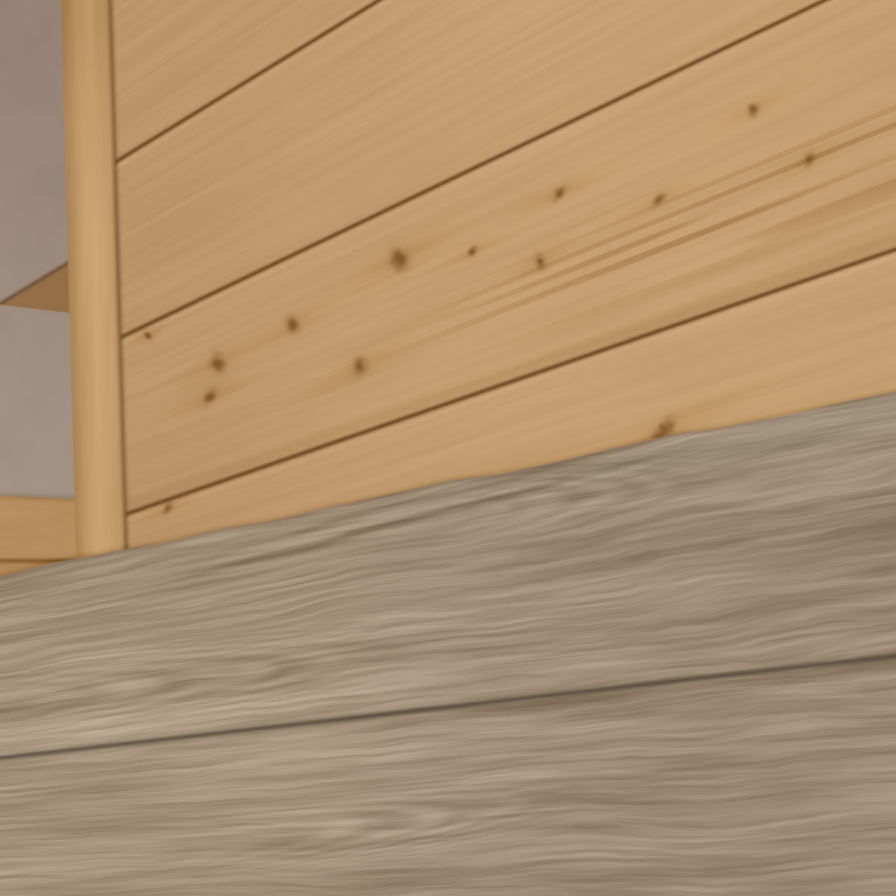
This texture is drawn by a WebGL 2 fragment shader. Its source:

```glsl
#version 300 es
precision highp float;
uniform vec2 u_resolution;
out vec4 fragColor;

float hash(vec2 p) {
  vec3 q = fract(p.xyx * vec3(0.1031, 0.103, 0.0973));
  q += dot(q, q.yzx + 33.33);
  return fract((q.x + q.y) * q.z);
}

float noise(vec2 p) {
  vec2 i = floor(p), f = fract(p);
  f = f * f * (3.0 - 2.0 * f);
  return mix(mix(hash(i), hash(i + vec2(1, 0)), f.x),
             mix(hash(i + vec2(0, 1)), hash(i + vec2(1, 1)), f.x), f.y);
}

float fbm(vec2 p) {
  float sum = 0.0, amp = 0.5;
  for (int i = 0; i < 4; i++) {
    sum += amp * noise(p);
    p = p * 2.03 + 17.0;
    amp *= 0.5;
  }
  return sum;
}

// Soft mask: 1 where d is positive
float inside(float d) { return smoothstep(-0.0018, 0.0018, d); }

// Soft line of half width w around d = 0
float line(float d, float w) { return exp(-d * d / (w * w)); }

// Nested arches of growth rings, pointing right
float arches(vec2 p, vec2 tip, vec2 size, float wobble) {
  vec2 q = p - tip;
  q.y -= 0.14 * q.x;
  float ring = q.x / size.x + 2.2 * q.y * q.y / (size.y * size.y) + wobble;
  float fade = exp(-dot(q / size, q / size) * 1.3);
  return sin(ring * 13.0) * fade;
}

vec3 pineWall(vec2 p) {
  // Boards fan out: seams lie at whole values of board
  float x = p.x - 0.14, spacing = 0.2 + 0.135 * x;
  float board = (0.826 + 0.614 * x - p.y) / spacing;
  float seam = (board - round(board)) * spacing;
  float grain = fbm(vec2(p.x * 5.0, board * 38.0));
  vec3 col = mix(vec3(0.735, 0.585, 0.41), vec3(0.775, 0.625, 0.445), smoothstep(0.1, 0.6, p.x));
  col += 0.055 * (grain - 0.47) + 0.025 * (fbm(p * 6.0) - 0.47);

  // Long dark grain toward the right of the third board
  float streak = smoothstep(0.55, 0.8, noise(vec2(p.x * 3.0, board * 34.0)));
  float zone = line(board - 1.64, 0.17) * smoothstep(0.3, 0.85, p.x);
  col -= vec3(0.10, 0.11, 0.11) * streak * zone;

  // Knots: centre and radius
  vec3 knots[14] = vec3[14](
    vec3(0.243, 0.594, 0.008), vec3(0.234, 0.557, 0.007), vec3(0.327, 0.637, 0.007),
    vec3(0.446, 0.711, 0.010), vec3(0.527, 0.719, 0.005), vec3(0.625, 0.785, 0.006),
    vec3(0.735, 0.777, 0.006), vec3(0.603, 0.708, 0.006), vec3(0.401, 0.590, 0.008),
    vec3(0.841, 0.878, 0.006), vec3(0.903, 0.822, 0.006), vec3(0.741, 0.520, 0.010),
    vec3(0.165, 0.626, 0.004), vec3(0.187, 0.433, 0.005));
  for (int i = 0; i < 14; i++) {
    vec2 q = p - knots[i].xy;
    float r = knots[i].z, lean = hash(vec2(i, 7)) - 0.4;
    q.x -= q.y * lean;
    q.y *= 0.75;
    float d = length(q) / r + 0.5 * (noise(p * 160.0) - 0.5);
    col = mix(col, vec3(0.46, 0.31, 0.15), 0.72 * exp(-d * d * 1.3));
    vec2 tail = vec2(q.x, q.y - 0.38 * q.x) / vec2(r * 5.0, r * 1.2);
    col -= vec3(0.03, 0.04, 0.05) * exp(-dot(tail, tail));
  }

  // Grooves with a softly shaded tongue above
  col -= vec3(0.045, 0.045, 0.05) * line(seam + 0.010, 0.008) * smoothstep(0.5, 2.0, board);
  col = mix(col, vec3(0.40, 0.26, 0.12), 0.85 * line(seam, 0.0030));
  return col + 0.025 * line(seam - 0.007, 0.004);
}

vec3 greyPlanks(vec2 p) {
  float spacing = 0.204 + 0.092 * p.x;
  float board = (0.358 + 0.206 * p.x - p.y) / spacing;
  float seam = (board - 1.0) * spacing;
  float warp = fbm(p * vec2(5.0, 14.0));
  float fine = fbm(vec2(p.x * 9.0, board * 55.0 + warp * 5.0));
  float broad = fbm(vec2(p.x * 3.0 + 4.0, board * 12.0));
  vec3 col = mix(vec3(0.635, 0.565, 0.475), vec3(0.605, 0.535, 0.45), smoothstep(0.2, 0.8, p.x));
  col += 0.20 * (fine - 0.47) + 0.13 * (broad - 0.47);

  // Cathedral figure and sweeping streaks
  float rings = arches(p, vec2(0.23, 0.245), vec2(0.23, 0.045), warp * 0.8)
              + arches(p, vec2(0.44, 0.085), vec2(0.22, 0.040), warp * 0.8)
              + 0.7 * arches(p, vec2(0.66, 0.445), vec2(0.14, 0.045), warp);
  col += 0.038 * rings;
  float sweep = p.y - 0.362 - 0.25 * (p.x - 0.234) + 0.02 * (warp - 0.5);
  float span = smoothstep(0.1, 0.35, p.x) * (1.0 - smoothstep(0.6, 0.78, p.x));
  col -= 0.11 * span * (line(sweep, 0.004) + 0.7 * line(sweep - 0.017, 0.004));

  // Pale upper rim, then the joint and its shadow
  col += vec3(0.03, 0.04, 0.045) * line(board - 0.07, 0.08) * smoothstep(0.5, 0.9, p.x);
  col += 0.03 * line(seam + 0.022, 0.016);
  col -= 0.06 * line(seam - 0.006, 0.010) * smoothstep(0.1, 0.7, p.x);
  return mix(col, vec3(0.34, 0.29, 0.24), 0.8 * line(seam, 0.0032));
}

vec3 sideWall(vec2 p) {
  vec3 col = mix(vec3(0.635, 0.57, 0.51), vec3(0.59, 0.515, 0.46), smoothstep(0.45, 0.95, p.y));
  col += 0.03 * (fbm(p * 20.0) - 0.47);

  // Slanted ledge with a dark upper rim
  float top = 0.661 + 0.60 * p.x - p.y, under = p.y - 0.660 + 0.12 * p.x;
  col = mix(col, vec3(0.58, 0.43, 0.28), inside(top) * inside(under));
  col = mix(col, vec3(0.40, 0.29, 0.20), 0.7 * line(top, 0.003) * inside(under));

  // Wooden skirting
  float skirt = 0.447 - 0.04 * p.x - p.y;
  vec3 wood = vec3(0.71, 0.55, 0.37) + 0.05 * (fbm(p * vec2(12.0, 90.0)) - 0.47);
  wood -= 0.16 * line(p.y - 0.374, 0.003);
  col = mix(col, wood, inside(skirt));
  return col - 0.06 * line(skirt, 0.004);
}

void main() {
  vec2 p = gl_FragCoord.xy / u_resolution;
  float left = p.x - 0.068 - 0.027 * (1.0 - p.y);
  float right = 0.123 + 0.029 * (1.0 - p.y) - p.x;

  // Upright post between the side wall and the boards
  vec3 post = vec3(0.75, 0.595, 0.405) + 0.05 * (fbm(p * vec2(110.0, 7.0)) - 0.47);
  post += 0.035 * line(left - 0.032, 0.016) - 0.07 * line(left, 0.010);
  post -= 0.05 * smoothstep(0.85, 1.0, p.y);
  vec3 col = mix(sideWall(p), pineWall(p), inside(-right));
  col = mix(col, post, inside(left) * inside(right));
  col = mix(col, vec3(0.45, 0.31, 0.16), 0.6 * line(right, 0.0035));

  // Grey planks across the front
  float edge = 0.358 + 0.206 * p.x - p.y + 0.005 * (noise(vec2(p.x * 16.0, 3.0)) - 0.5);
  col = mix(col, greyPlanks(p), inside(edge));
  col -= vec3(0.07, 0.08, 0.08) * line(edge, 0.004);
  fragColor = vec4(clamp(col, 0.0, 1.0), 1.0);
}
```
